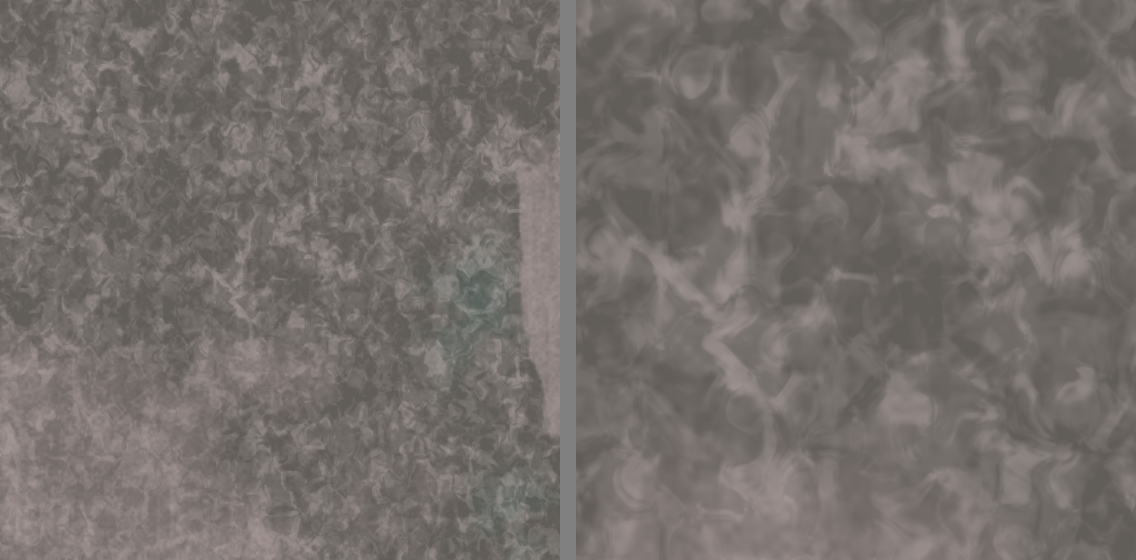
Left, the full canvas; right, a detail of the centre.
Give the GLSL for this texture, as a three.js fragment shader.

```glsl
// Weathered grey plaster: small ragged flecks over a mottled stone ground,
// with a worn pinkish wash at lower left, a pale slab at the right edge
// and faint teal stains. Built from warped value noise and soft masks.

varying vec2 vUv;

const vec3 DARK_STONE = vec3(0.382, 0.362, 0.345);
const vec3 MID_STONE = vec3(0.470, 0.444, 0.428);
const vec3 PALE_STONE = vec3(0.598, 0.556, 0.546);
const vec3 TEAL_SHIFT = vec3(-0.038, 0.012, 0.010);

float hash(vec2 p) {
  return fract(sin(dot(p, vec2(127.1, 311.7))) * 43758.5453);
}

float noise(vec2 p) {
  vec2 cell = floor(p);
  vec2 f = fract(p);
  f = f * f * (3.0 - 2.0 * f);
  float low = mix(hash(cell), hash(cell + vec2(1.0, 0.0)), f.x);
  float high = mix(hash(cell + vec2(0.0, 1.0)), hash(cell + vec2(1.0)), f.x);
  return mix(low, high, f.y);
}

float fbm(vec2 p) {
  float sum = 0.0;
  float weight = 0.533;
  for (int i = 0; i < 4; i++) {
    sum += weight * noise(p);
    p = mat2(1.6, 1.2, -1.2, 1.6) * p + 17.3;
    weight *= 0.5;
  }
  return sum;
}

float spot(vec2 p, vec2 center, vec2 radius) {
  vec2 d = (p - center) / radius;
  return exp(-dot(d, d));
}

// Ragged flecks: noise bent by noise, then pushed towards two tones.
float flecks(vec2 p, float scale, float softness) {
  vec2 q = p * scale;
  vec2 bend = vec2(noise(q * 0.9 + 5.2), noise(q * 0.9 + 41.7)) - 0.5;
  float n = fbm(q + bend * 1.6);
  return smoothstep(0.53 - softness, 0.53 + softness, n) - 0.45;
}

// Worn wash in the lower left, broken by a darker patch.
float washMask(vec2 p) {
  vec2 q = p + 0.30 * (vec2(fbm(p * 9.0), fbm(p * 9.0 + 31.0)) - 0.5);
  float area = (1.0 - smoothstep(0.30, 0.48, q.y)) * (1.0 - smoothstep(0.46, 0.60, q.x));
  float foot = 0.6 * spot(q, vec2(0.68, 0.06), vec2(0.07, 0.12));
  float gap = spot(q, vec2(0.50, 0.15), vec2(0.13, 0.09));
  return max(area, foot) * (1.0 - 0.9 * gap);
}

// Pale slab with a crisp left edge that slants away near its foot.
float slabMask(vec2 p) {
  float rag = fbm(p * 22.0) - 0.5;
  float edge = 0.923 + 0.055 * (1.0 - smoothstep(0.20, 0.48, p.y)) + 0.022 * rag;
  float side = smoothstep(0.0, 0.010, p.x - edge);
  float top = 1.0 - smoothstep(0.67, 0.79, p.y + 0.16 * rag);
  return side * top * smoothstep(0.20, 0.24, p.y + 0.05 * rag);
}

// Rare small dark pits, one chance per grid cell.
float pits(vec2 p, float scale) {
  vec2 cell = floor(p * scale);
  vec2 center = 0.3 + 0.4 * vec2(hash(cell + 3.1), hash(cell + 8.7));
  vec2 d = (fract(p * scale) - center) * vec2(0.8, 1.2);
  return step(0.985, hash(cell + 21.0)) * (1.0 - smoothstep(0.05, 0.24, length(d)));
}

vec3 stoneColor(float tone) {
  vec3 lower = mix(DARK_STONE, MID_STONE, clamp(tone * 2.0, 0.0, 1.0));
  return mix(lower, PALE_STONE, clamp(tone * 2.0 - 1.0, 0.0, 1.2));
}

void main() {
  vec2 p = vUv;
  float wash = washMask(p);
  float slab = slabMask(p);
  float worn = max(wash, slab);

  // Broad tone of the ground, the wash and the slab
  float tone = mix(0.40, 0.73, wash);
  tone = mix(tone, 0.84, slab);
  tone += 0.44 * (fbm(p * 7.0 + 2.0) - 0.5) * (1.0 - 0.6 * slab);

  // Flecks of two sizes, quieter where the surface is worn
  float contrast = mix(1.0, 0.55, wash) * (1.0 - 0.8 * slab);
  tone += contrast * 0.36 * flecks(p * vec2(1.1, 0.9), 33.0, 0.14);
  tone += contrast * 0.46 * flecks(p * vec2(1.1, 0.9) + 7.0, 62.0, 0.17);

  // Fine grain and faint brushed streaks
  tone += 0.22 * (noise(p * 170.0) - 0.5);
  tone += 0.14 * (noise(p * vec2(130.0, 20.0)) - 0.5);
  tone += 0.07 * (noise(p * vec2(18.0, 120.0) + 9.0) - 0.5);
  tone -= 0.45 * pits(p, 26.0) * (1.0 - worn);

  // Teal stains over the stone
  float stain = spot(p, vec2(0.84, 0.45), vec2(0.08, 0.12));
  stain += 0.8 * spot(p, vec2(0.92, 0.08), vec2(0.09, 0.08));
  stain *= (1.0 - slab) * smoothstep(0.25, 0.65, fbm(p * 16.0 + 12.0));

  vec3 color = stoneColor(tone) + TEAL_SHIFT * stain;
  color += vec3(0.006, -0.003, 0.002) * (worn - 0.3);
  gl_FragColor = vec4(color, 1.0);
}
```
